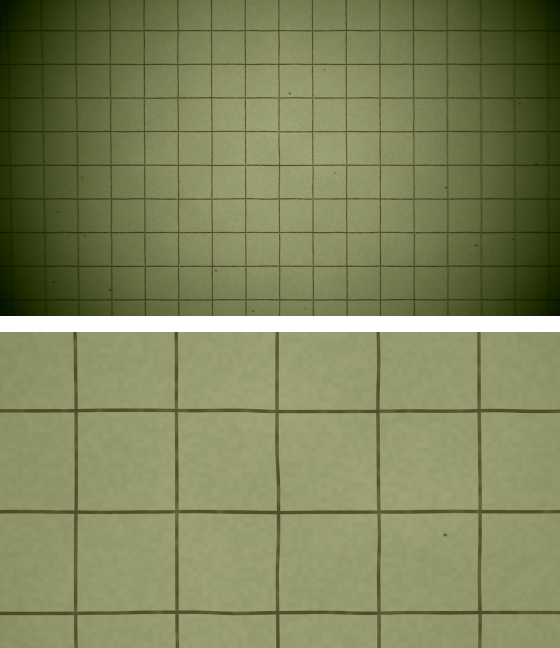
Top, the full canvas; bottom, a detail of the centre.
A Shadertoy shader for this pattern:

```glsl
float hash(vec2 p) {
    vec3 q = fract(p.xyx * 0.1031);
    q += dot(q, q.yzx + 33.33);
    return fract((q.x + q.y) * q.z);
}

float noise(vec2 p) {
    vec2 i = floor(p), f = fract(p);
    f = f * f * (3.0 - 2.0 * f);
    return mix(mix(hash(i), hash(i + vec2(1, 0)), f.x),
               mix(hash(i + vec2(0, 1)), hash(i + vec2(1, 1)), f.x), f.y);
}

float fbm(vec2 p) {
    float sum = 0.0, weight = 0.5;
    for (int i = 0; i < 4; i++) {
        sum += weight * noise(p);
        p = p * 2.1 + 17.3;
        weight *= 0.5;
    }
    return sum;
}

// Coverage of evenly spaced ruled lines with a soft edge
float ruling(float v, float spacing, float halfWidth, float soft) {
    float d = abs(fract(v / spacing + 0.5) - 0.5) * spacing;
    return 1.0 - smoothstep(halfWidth - soft, halfWidth + soft, d);
}

// Sparse dark flecks, at most one per cell
float flecks(vec2 p, float pixel) {
    vec2 cell = floor(p * 9.0);
    vec2 center = 0.15 + 0.7 * vec2(hash(cell + 31.0), hash(cell + 67.0));
    float d = length((fract(p * 9.0) - center) / 9.0 * vec2(0.8, 1.0));
    float radius = 0.001 + 0.002 * hash(cell + 5.0);
    return step(0.9, hash(cell + 90.0)) * (1.0 - smoothstep(radius - pixel, radius + pixel, d));
}

void mainImage(out vec4 fragColor, in vec2 fragCoord) {
    vec2 p = (fragCoord - 0.5 * iResolution.xy) / iResolution.y;
    float pixel = 1.0 / iResolution.y;
    float spacing = 0.1065;

    // Page leans slightly, more so toward the left
    float lean = 0.003 + 0.015 * (1.0 - smoothstep(-0.9, -0.35, p.x));
    vec2 page = p + vec2(0.0023 + lean * p.y, 0.0231);
    page += 0.0016 * (vec2(noise(p * 22.0), noise(p * 22.0 + 40.0)) - 0.5);

    // Lens light falloff, mottled paper and fine grain
    vec2 lens = p - vec2(0.015, 0.0);
    float light = 0.625 - 0.54 * dot(lens, lens);
    light *= 1.0 + 0.07 * (fbm(p * 9.0) - 0.47) + 0.05 * (noise(p * 190.0) - 0.5);
    light = max(light, 0.075);
    vec3 color = max(vec3(1.07 * light - 0.06, light, light - 0.17), 0.0);

    // Ruled ink, with upright lines out of focus near the sides
    float blur = smoothstep(0.35, 0.85, abs(p.x + 0.06));
    float upright = ruling(page.x, spacing, 0.0018, 0.7 * pixel + 0.0045 * blur) * (0.88 - 0.3 * blur);
    float level = ruling(page.y, spacing, 0.0018, 0.7 * pixel + 0.0008 * blur);
    float ink = max(upright, level) * (0.78 + 0.4 * noise(p * 110.0));
    color *= mix(vec3(1.0), vec3(0.54, 0.5, 0.38), clamp(ink, 0.0, 1.0));

    color *= 1.0 - 0.45 * flecks(p, pixel);
    fragColor = vec4(color, 1.0);
}
```
